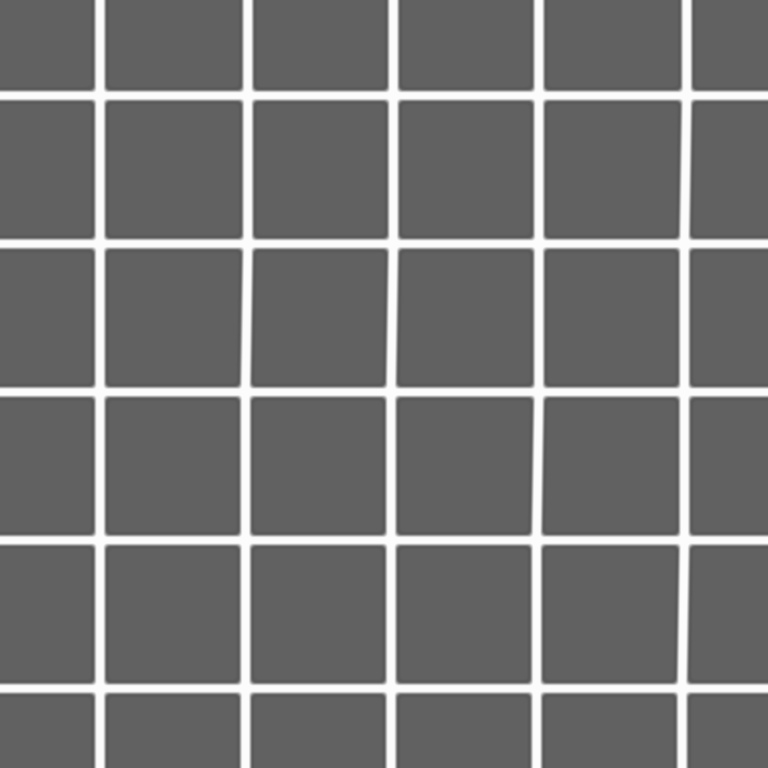
Give the GLSL for this pattern, as a Shadertoy shader.

```glsl
// Sideways step of an upright grout line where it meets a row
float jointShift(float column, float row) {
    float phase = 7.0 + mod(column + 1.0, 3.0);
    return 0.003 * floor((column * row + phase) / 12.0);
}

// Smooth union, which rounds the tile corners
float smoothMin(float a, float b, float radius) {
    float h = max(radius - abs(a - b), 0.0) / radius;
    return min(a, b) - 0.25 * radius * h * h;
}

void mainImage(out vec4 fragColor, in vec2 fragCoord) {
    vec2 uv = fragCoord / iResolution.xy;
    vec2 pitch = vec2(0.1895, 0.193);
    vec2 grid = (uv - vec2(0.1302, 0.1035)) / pitch;

    // Upright lines run straight between the joints of neighbouring rows
    float column = round(grid.x);
    float row = floor(grid.y);
    float shift = mix(jointShift(column, row), jointShift(column, row + 1.0), fract(grid.y));
    float upright = abs((grid.x - column) * pitch.x - shift) - 0.0063;

    // Level lines
    float level = abs(grid.y - round(grid.y)) * pitch.y - 0.0058;

    // Soft white grout with a faint dark rim on the tiles
    float edge = smoothMin(upright, level, 0.006);
    float softness = max(0.0028, 0.75 / iResolution.y);
    float grout = 1.0 - smoothstep(-softness, softness, edge);
    float rim = exp(-pow((edge - 0.0037) / 0.0018, 2.0));
    float tone = mix(0.38 - 0.03 * rim, 0.99, grout);

    fragColor = vec4(vec3(tone), 1.0);
}
```
